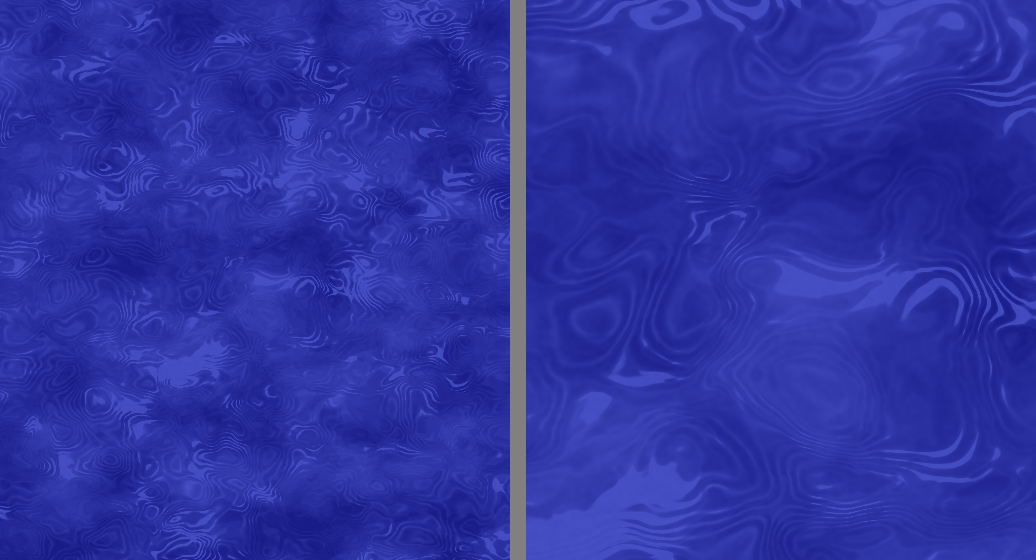
Left, the full canvas; right, a detail of the centre.
Write a WebGL 2 fragment shader that draws this texture.

```glsl
#version 300 es
precision highp float;
// Deep blue rippled water: soft swells, fine contour ripples and hatched glints.

uniform vec2 u_resolution;
out vec4 fragColor;

const float TAU = 6.2831853;
const vec3 DEEP_BLUE = vec3(0.09, 0.105, 0.53);
const vec3 GLINT_BLUE = vec3(0.29, 0.33, 0.79);

float hash(vec2 cell) {
    vec3 q = fract(vec3(cell.xyx) * vec3(0.1031, 0.1030, 0.0973));
    q += dot(q, q.yzx + 33.33);
    return fract((q.x + q.y) * q.z);
}

// Value noise with a quintic fade, 0 to 1.
float noise(vec2 p) {
    vec2 cell = floor(p);
    vec2 f = fract(p);
    vec2 fade = f * f * f * (f * (f * 6.0 - 15.0) + 10.0);
    float low = mix(hash(cell), hash(cell + vec2(1, 0)), fade.x);
    float high = mix(hash(cell + vec2(0, 1)), hash(cell + vec2(1, 1)), fade.x);
    return mix(low, high, fade.y);
}

// Rotated octaves, normalised to 0 to 1.
float fbm(vec2 p, int octaves, float gain) {
    const mat2 TURN = mat2(1.6, 1.2, -1.2, 1.6);
    float sum = 0.0, weight = 1.0, total = 0.0;
    for (int i = 0; i < octaves; i++) {
        sum += weight * noise(p);
        total += weight;
        weight *= gain;
        p = TURN * p + 17.3;
    }
    return sum / total;
}

vec2 warp(vec2 p, float scale, float amount) {
    vec2 q = p * scale;
    vec2 shift = vec2(fbm(q + 3.7, 3, 0.5), fbm(q + 51.2, 3, 0.5));
    return p + amount * (shift - 0.5);
}

// Thin bright contour lines of a height field, faded where too dense to resolve.
float ripples(float height, float count) {
    float phase = height * count;
    float density = length(vec2(dFdx(phase), dFdy(phase)));
    float visible = 1.0 - smoothstep(0.3, 0.55, density);
    float crest = 0.5 + 0.5 * sin(TAU * phase);
    return (2.6 * crest * crest - 0.98) * visible;
}

void main() {
    vec2 p = gl_FragCoord.xy / u_resolution.y;
    vec2 flow = warp(p, 12.0, 0.05);

    // Broad swells, wider than tall.
    float swell = fbm(flow * vec2(8.5, 12.5) + 8.1, 5, 0.6);

    // Fine closed rings that follow small bumps.
    float bumps = fbm(flow * vec2(14.0, 20.0) + 29.4, 2, 0.32);
    float rings = ripples(bumps, 12.5);
    float ringArea = smoothstep(0.25, 0.75, noise(flow * 13.0 + 71.6));
    float fineRings = ripples(bumps + 0.5 * swell, 15.0);

    float tone = 0.345 + 1.0 * (swell - 0.5);
    tone += rings * mix(0.015, 0.075, ringArea) + 0.025 * fineRings;

    // Glints: bright patches broken into strokes by the rings.
    float patches = fbm(flow * vec2(17.0, 25.0) + 43.9, 3, 0.4);
    float glint = patches + 0.35 * (swell - 0.5) + 0.085 * rings + 0.03 * fineRings;
    float glow = smoothstep(0.5, 0.85, glint);
    float core = smoothstep(0.74, 0.81, glint);
    tone += 0.09 * glow;
    tone = mix(tone, 0.93, 0.8 * core);

    // Faint grain.
    tone += 0.05 * (noise(p * 320.0) - 0.5);

    fragColor = vec4(mix(DEEP_BLUE, GLINT_BLUE, clamp(tone, 0.03, 1.0)), 1.0);
}
```
